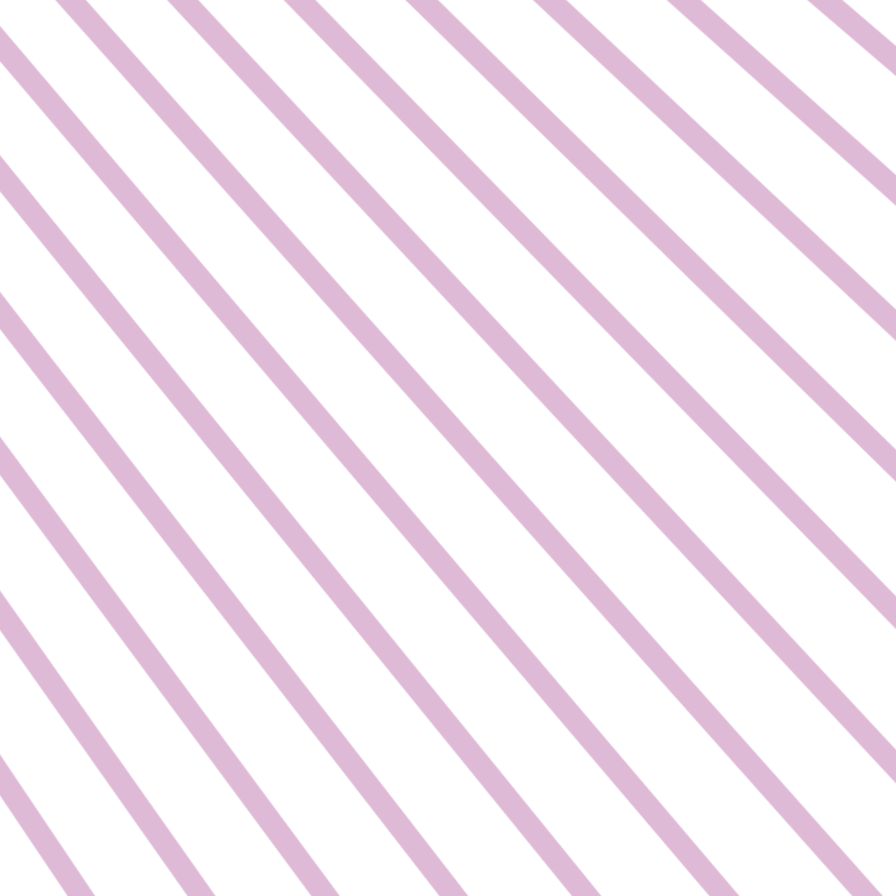
Write a three.js fragment shader that draws this pattern.

```glsl
// Thirteen slanted mauve stripes of even width, fanning from a far point at upper left.
varying vec2 vUv;

const vec3 PAPER = vec3(1.0);
const vec3 MAUVE = vec3(0.87, 0.73, 0.84);
const vec2 FAN_CENTER = vec2(-2.625, 4.04);
const float FAN_STEP = radians(1.29);      // angle between neighbouring stripes
const float MIDDLE_ANGLE = radians(41.65); // middle stripe, measured from straight down
const float STRIPE_WIDTH = 0.0255;
const float EDGE_SOFTNESS = 0.0014;

// Distance to the axis of the nearest ray of the fan.
float rayDistance(vec2 point) {
  vec2 offset = point - FAN_CENTER;
  float turn = (atan(offset.x, -offset.y) - MIDDLE_ANGLE) / FAN_STEP;
  float nearest = fract(turn + 0.5) - 0.5;
  return length(offset) * abs(sin(nearest * FAN_STEP));
}

void main() {
  float edge = rayDistance(vUv) - 0.5 * STRIPE_WIDTH;
  float stripe = 1.0 - smoothstep(-EDGE_SOFTNESS, EDGE_SOFTNESS, edge);
  gl_FragColor = vec4(mix(PAPER, MAUVE, stripe), 1.0);
}
```
